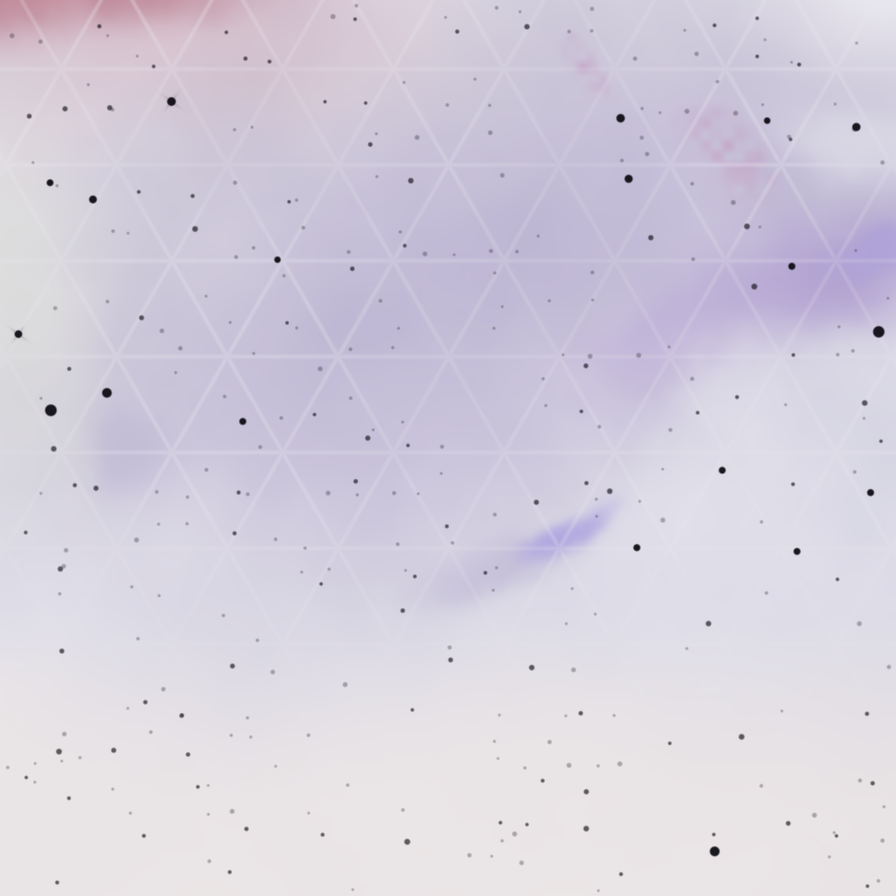
A three.js fragment shader for this background:

```glsl
// Pale lavender watercolour mist with a faint triangle lattice and scattered ink specks.
varying vec2 vUv;

float hash(vec2 p) {
  return fract(sin(dot(p, vec2(127.1, 311.7))) * 43758.5453);
}

float noise(vec2 p) {
  vec2 i = floor(p), f = fract(p);
  f = f * f * (3.0 - 2.0 * f);
  return mix(mix(hash(i), hash(i + vec2(1, 0)), f.x),
             mix(hash(i + vec2(0, 1)), hash(i + vec2(1, 1)), f.x), f.y);
}

float fbm(vec2 p) {
  float sum = 0.0, amplitude = 0.5;
  for (int i = 0; i < 5; i++) {
    sum += amplitude * noise(p);
    p = mat2(1.6, 1.2, -1.2, 1.6) * p + 7.3;
    amplitude *= 0.5;
  }
  return sum;
}

// Soft rotated ellipse, 1 at its centre
float wash(vec2 p, vec2 centre, vec2 radius, float angle) {
  float c = cos(angle), s = sin(angle);
  vec2 q = mat2(c, -s, s, c) * (p - centre) / radius;
  return exp(-pow(dot(q, q), 1.4));
}

// Layered pigments on pale paper
vec3 paint(vec2 uv) {
  vec2 drift = vec2(fbm(uv * 5.0), fbm(uv * 5.0 + 19.0)) - 0.48;
  vec2 p = uv + 0.13 * drift;
  float cloud = fbm(uv * 4.0 + 31.0);

  vec3 paper = vec3(0.88, 0.875, 0.915);
  vec3 mist = vec3(0.79, 0.77, 0.835);
  vec3 lavender = vec3(0.73, 0.70, 0.825);
  vec3 violet = vec3(0.69, 0.62, 0.82);
  vec3 periwinkle = vec3(0.68, 0.64, 0.88);
  vec3 rose = vec3(0.73, 0.50, 0.57);

  vec3 col = mix(vec3(0.915, 0.895, 0.90), paper, smoothstep(0.1, 0.36, p.y));
  col = mix(col, mist, 0.9 * wash(p, vec2(0.36, 0.70), vec2(0.43, 0.33), 0.2));
  col = mix(col, mist, 0.8 * wash(p, vec2(0.72, 0.86), vec2(0.36, 0.17), 0.0));
  col = mix(col, lavender, 0.85 * wash(p, vec2(0.61, 0.71), vec2(0.38, 0.18), 0.3));
  col = mix(col, lavender, 0.5 * wash(p, vec2(0.40, 0.51), vec2(0.25, 0.12), 0.1));
  col = mix(col, lavender, 0.55 * wash(p, vec2(0.14, 0.51), vec2(0.06, 0.05), 0.0));

  // Bright openings in the mist
  col = mix(col, paper, 0.9 * wash(p, vec2(0.94, 0.45), vec2(0.25, 0.085), 0.25));
  col = mix(col, paper, 0.75 * wash(p, vec2(0.96, 0.825), vec2(0.13, 0.05), -0.2));
  col = mix(col, vec3(0.87, 0.87, 0.86), 0.75 * wash(p, vec2(0.0, 0.70), vec2(0.10, 0.24), 0.0));

  // Saturated strokes
  col = mix(col, violet, 0.75 * wash(p, vec2(0.90, 0.68), vec2(0.16, 0.065), 0.3));
  col = mix(col, periwinkle, 0.5 * wash(p, vec2(0.97, 0.71), vec2(0.07, 0.025), 0.2));
  col = mix(col, violet, 0.45 * wash(p, vec2(0.73, 0.58), vec2(0.10, 0.05), 0.3));
  col = mix(col, lavender, 0.55 * wash(p, vec2(0.57, 0.395), vec2(0.09, 0.032), 0.3));
  col = mix(col, periwinkle, 0.85 * wash(p, vec2(0.645, 0.427), vec2(0.046, 0.021), 0.45));

  // Rose stain in the upper left corner and small blushes
  col = mix(col, vec3(0.83, 0.74, 0.79), 0.75 * wash(p, vec2(0.20, 0.97), vec2(0.25, 0.13), 0.0));
  col = mix(col, rose, 0.9 * wash(p, vec2(0.04, 1.02), vec2(0.24, 0.06), 0.12));
  float blush = wash(p, vec2(0.65, 0.915), vec2(0.022), 0.0)
              + wash(p, vec2(0.785, 0.81), vec2(0.03, 0.055), 0.4);
  col = mix(col, vec3(0.75, 0.60, 0.75), blush * 0.7 * noise(uv * 80.0));

  float upper = smoothstep(0.15, 0.5, uv.y);
  return col + (cloud - 0.48) * mix(0.03, 0.11, upper) * vec3(1.0, 1.0, 0.65);
}

// Three families of parallel lines, 60 degrees apart
float lattice(vec2 p, float spacing, float width) {
  float line = 0.0;
  for (int i = 0; i < 3; i++) {
    float angle = float(i) * 1.047198;
    float t = dot(p, vec2(sin(angle), cos(angle))) / spacing;
    float d = abs(fract(t + 0.5) - 0.5) * spacing;
    line = max(line, 1.0 - smoothstep(0.0, width, d));
  }
  return line;
}

// One jittered speck per occupied cell; a share of them grow short rays
float specks(vec2 p, float cells, float density, vec2 radii, float rayShare, float seed) {
  vec2 id = floor(p * cells);
  vec2 key = id + seed;
  vec2 jitter = 0.22 + 0.56 * vec2(hash(key + 3.1), hash(key + 8.7));
  vec2 d = p - (id + jitter) / cells;
  float radius = mix(radii.x, radii.y, pow(hash(key + 5.3), 2.0));
  float dotMask = 1.0 - smoothstep(radius - 0.0014, radius + 0.0014, length(d));
  vec2 a = abs(mat2(0.8, 0.6, -0.6, 0.8) * d);
  float rays = exp(-min(a.x, a.y) * 900.0 - max(a.x, a.y) * 230.0);
  rays *= 0.8 * step(1.0 - rayShare, hash(key + 12.9));
  return max(dotMask, rays) * step(hash(key), density);
}

void main() {
  vec3 col = paint(vUv);

  float fade = smoothstep(0.12, 0.5, vUv.y) * mix(0.4, 1.0, noise(vUv * 6.0));
  float line = lattice(vUv - vec2(0.439, 0.495), 0.107, 0.0042);
  col = mix(col, vec3(0.91, 0.90, 0.93), 0.36 * fade * line);

  // Ink: bold specks keep to the upper sides, fine ones spread everywhere
  vec2 cell = (floor(vUv * 12.0) + 0.5) / 12.0;
  float sides = smoothstep(0.1, 0.25, abs(cell.x - 0.5));
  float bold = 0.42 * sides * step(0.35, cell.y) * step(cell.y, 0.92);
  vec3 ink = vec3(0.06, 0.05, 0.08);
  col = mix(col, ink, 0.95 * specks(vUv, 12.0, bold, vec2(0.0035, 0.0065), 0.1, 17.0));
  col = mix(col, ink, 0.65 * specks(vUv, 21.0, 0.20, vec2(0.0018, 0.0034), 0.0, 41.0));
  col = mix(col, ink, 0.30 * specks(vUv, 37.0, 0.13, vec2(0.0014, 0.0028), 0.0, 73.0));

  gl_FragColor = vec4(col, 1.0);
}
```
